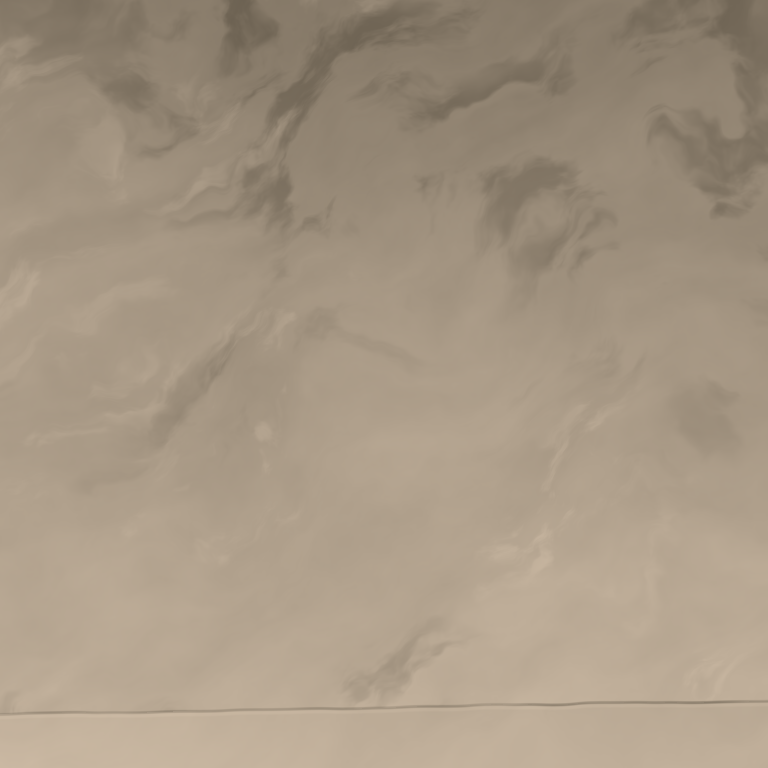
Give the GLSL for this texture, as a WebGL 1 fragment shader.

```glsl
precision highp float;

// Beige stone tile under soft light: a vertical gradient carries slanted,
// domain-warped noise for clouds, streaks, dark smudges and pale wisps.
// A thin, nearly level seam separates it from a second tile below.

uniform vec2 u_resolution;

const vec3 SHADE_STONE = vec3(0.530, 0.480, 0.412);
const vec3 LIGHT_STONE = vec3(0.775, 0.706, 0.622);
const float GRAIN_ANGLE = 0.56;

float hash(vec2 p) {
  return fract(sin(dot(p, vec2(127.1, 311.7))) * 43758.5453);
}

float valueNoise(vec2 p) {
  vec2 cell = floor(p);
  vec2 f = fract(p);
  vec2 w = f * f * f * (f * (f * 6.0 - 15.0) + 10.0);
  float low = mix(hash(cell), hash(cell + vec2(1.0, 0.0)), w.x);
  float high = mix(hash(cell + vec2(0.0, 1.0)), hash(cell + vec2(1.0)), w.x);
  return mix(low, high, w.y);
}

vec2 rotate(vec2 p, float angle) {
  float c = cos(angle);
  float s = sin(angle);
  return vec2(c * p.x + s * p.y, c * p.y - s * p.x);
}

// Fractal noise in 0..1; each octave is turned to hide the lattice.
float fbm(vec2 p, float gain) {
  float sum = 0.0;
  float total = 0.0;
  float amplitude = 1.0;
  for (int i = 0; i < 5; i++) {
    sum += amplitude * valueNoise(p);
    total += amplitude;
    amplitude *= gain;
    p = rotate(p, 0.35) * 2.03 + 17.3;
  }
  return sum / total;
}

// Bends the plane so that the streaks wander.
vec2 warp(vec2 p, float scale, float amount) {
  vec2 bend = vec2(fbm(p * scale + 3.1, 0.5), fbm(p * scale + 41.7, 0.5));
  return p + amount * (bend - 0.5);
}

// Brightness offset of the stone pattern.
float stonePattern(vec2 p) {
  vec2 grain = rotate(warp(p, 4.0, 0.22), GRAIN_ANGLE);
  float clouds = fbm(grain * vec2(2.5, 4.5) + 8.0, 0.5) - 0.5;
  float streaks = fbm(grain * vec2(4.0, 15.0) + 23.0, 0.48) - 0.5;
  float mottling = fbm(p * 24.0 + 5.0, 0.5) - 0.5;

  float smudgePatch = smoothstep(0.46, 0.66, fbm(grain * vec2(2.6, 4.0) + 61.0, 0.45));
  float smudge = smoothstep(0.50, 0.76, fbm(grain * vec2(9.0, 17.0) + 90.0, 0.52));
  float wispPatch = smoothstep(0.50, 0.68, fbm(grain * vec2(2.5, 5.0) + 133.0, 0.45));
  float wisp = smoothstep(0.50, 0.75, fbm(grain * vec2(12.0, 24.0) + 150.0, 0.55));

  return 0.30 * clouds + 0.27 * streaks + 0.09 * mottling
       - 0.42 * smudge * smudgePatch + 0.24 * wisp * wispPatch;
}

// Thin line with soft edges; distance and widths in canvas units.
float softLine(float distance, float halfWidth, float blur) {
  return 1.0 - smoothstep(halfWidth, halfWidth + blur, abs(distance));
}

void main() {
  vec2 uv = gl_FragCoord.xy / u_resolution;
  vec2 p = gl_FragCoord.xy / u_resolution.y;
  float pixel = 1.0 / u_resolution.y;

  // Seam height, with a slight wobble; the lower tile has its own pattern.
  float seamWobble = 0.0025 * (valueNoise(vec2(p.x * 22.0, 4.0)) - 0.5);
  float seamDistance = p.y - (0.070 + 0.018 * p.x + seamWobble);
  float upperTile = smoothstep(-pixel, pixel, seamDistance);
  vec2 tileOffset = mix(vec2(5.3, 2.7), vec2(0.0), step(0.0, seamDistance));

  // Light falls off upwards and a little to the right.
  float lighting = 0.97 - 0.90 * uv.y - 0.13 * (uv.x - 0.5);
  float pattern = stonePattern(p + tileOffset);
  float tone = lighting + pattern * mix(0.7, 1.0, upperTile);

  // Dark joint of uneven strength with a pale lip below it.
  float jointStrength = mix(0.30, 0.75, valueNoise(vec2(p.x * 14.0, 9.0)));
  tone -= jointStrength * softLine(seamDistance, 0.0005, 0.0012 + pixel);
  tone += 0.10 * softLine(seamDistance + 0.004, 0.0008, 0.003);

  vec3 color = mix(SHADE_STONE, LIGHT_STONE, clamp(tone, -0.5, 1.12));
  gl_FragColor = vec4(color, 1.0);
}
```
